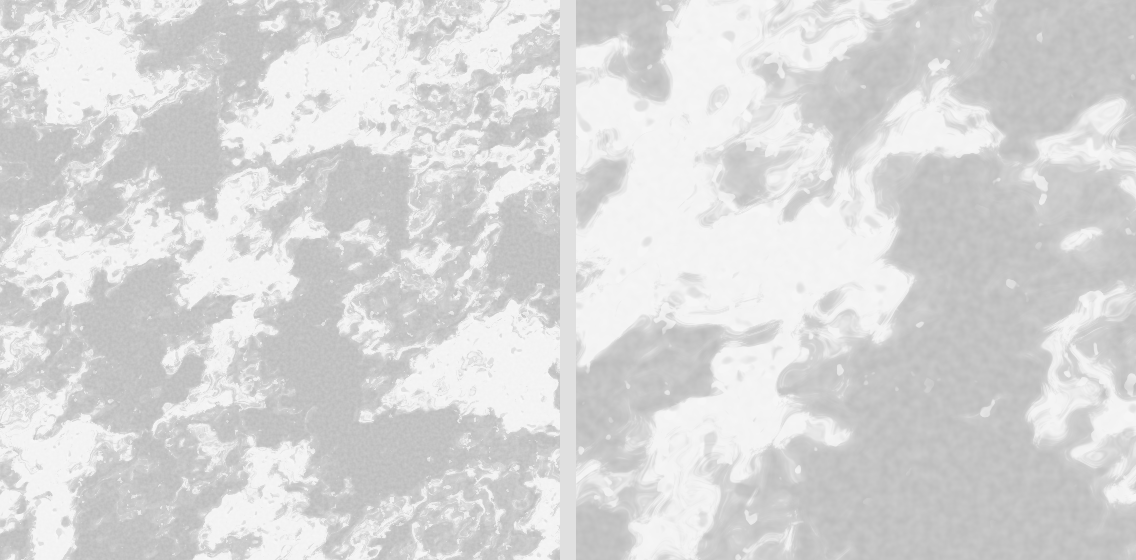
Left, the full canvas; right, a detail of the centre.
Write a Shadertoy shader that draws this texture.

```glsl
const float BASE_GREY = 0.765;
const float MIST_LIFT = 0.09;
const float FROST_LIFT = 0.10;
const float MAX_WHITE = 0.965;
const vec2 MIST_RANGE = vec2(-1.0, 1.0);     // in standard deviations
const vec2 FROST_RANGE = vec2(0.02, 1.0);
const float PATCH_SCALE = 4.6;               // patches across the canvas
const float DRIFT_ANGLE = 0.6;
const vec2 DRIFT_STRETCH = vec2(0.8, 1.1);
const float WARP = 0.16;
const float FLECK_SCALE = 58.0;
const float PIT_SCALE = 52.0;
const float PIT_DEPTH = 0.075;
const float GRAIN_SCALE = 150.0;
const float GRAIN_DEPTH = 0.035;

// Integer hash giving two values in 0..1
vec2 hash2(vec2 cell) {
    uvec2 v = uvec2(ivec2(cell)) * 1664525u + 1013904223u;
    v.x += v.y * 1664525u;
    v.y += v.x * 1664525u;
    v ^= v >> 16u;
    v.x += v.y * 1664525u;
    v.y += v.x * 1664525u;
    v ^= v >> 16u;
    return vec2(v & 65535u) / 65535.0;
}

float cornerSlope(vec2 cell, vec2 offset) {
    float angle = 6.28318 * hash2(cell).x;
    return dot(vec2(cos(angle), sin(angle)), offset);
}

float gradientNoise(vec2 p) {
    vec2 i = floor(p), f = p - i;
    vec2 w = f * f * f * (f * (f * 6.0 - 15.0) + 10.0);
    vec2 e = vec2(1.0, 0.0);
    float low = mix(cornerSlope(i, f), cornerSlope(i + e.xy, f - e.xy), w.x);
    float high = mix(cornerSlope(i + e.yx, f - e.yx), cornerSlope(i + e.xx, f - e.xx), w.x);
    return mix(low, high, w.y);
}

// Fractal noise scaled to unit deviation
float fractal(vec2 p, int octaves, float gain) {
    float sum = 0.0, power = 0.0, amplitude = 1.0;
    mat2 turn = mat2(0.8, 0.6, -0.6, 0.8);
    for (int i = 0; i < octaves; i++) {
        sum += amplitude * gradientNoise(p);
        power += amplitude * amplitude;
        amplitude *= gain;
        p = turn * p * 2.03 + 17.3;
    }
    return sum / (0.215 * sqrt(power));
}

void mainImage(out vec4 fragColor, in vec2 fragCoord) {
    vec2 uv = fragCoord / iResolution.y;

    // Diagonal drift with ragged warping
    float c = cos(DRIFT_ANGLE), s = sin(DRIFT_ANGLE);
    vec2 p = mat2(c, -s, s, c) * uv * DRIFT_STRETCH * PATCH_SCALE + 31.0;
    vec2 bend = vec2(fractal(p * 1.7 + 5.0, 4, 0.6), fractal(p * 1.7 + 43.0, 4, 0.6));
    p += WARP * bend;

    // Soft mist below, crisp frost above
    float softField = fractal(p, 4, 0.55);
    float roughField = fractal(p, 7, 0.66);
    float mist = smoothstep(MIST_RANGE.x, MIST_RANGE.y, mix(softField, roughField, 0.4));
    float frost = smoothstep(FROST_RANGE.x, FROST_RANGE.y, roughField);
    float tone = BASE_GREY + MIST_LIFT * mist + FROST_LIFT * frost;

    // Loose flecks around the patches
    float fleckField = fractal(uv * FLECK_SCALE + 9.0, 3, 0.6) + 0.55 * min(softField, 0.6);
    float fleck = smoothstep(1.55, 2.0, fleckField) * smoothstep(-1.6, -0.2, softField);
    tone += 0.11 * fleck * (1.0 - frost);

    // Small pits, each with a lit lower rim
    vec2 pitUv = uv * PIT_SCALE + 71.0;
    float pit = smoothstep(1.5, 2.3, fractal(pitUv, 2, 0.5));
    float rim = smoothstep(1.5, 2.3, fractal(pitUv + vec2(0.12, 0.25), 2, 0.5));
    tone += PIT_DEPTH * mist * (0.4 * rim * (1.0 - pit) - pit);

    // Paper grain, fading in the white
    float grain = gradientNoise(uv * GRAIN_SCALE) + 0.6 * gradientNoise(uv * GRAIN_SCALE * 1.9 + 13.0);
    tone += GRAIN_DEPTH * grain * (1.0 - 0.7 * mist);

    fragColor = vec4(vec3(min(tone, MAX_WHITE)), 1.0);
}
```
